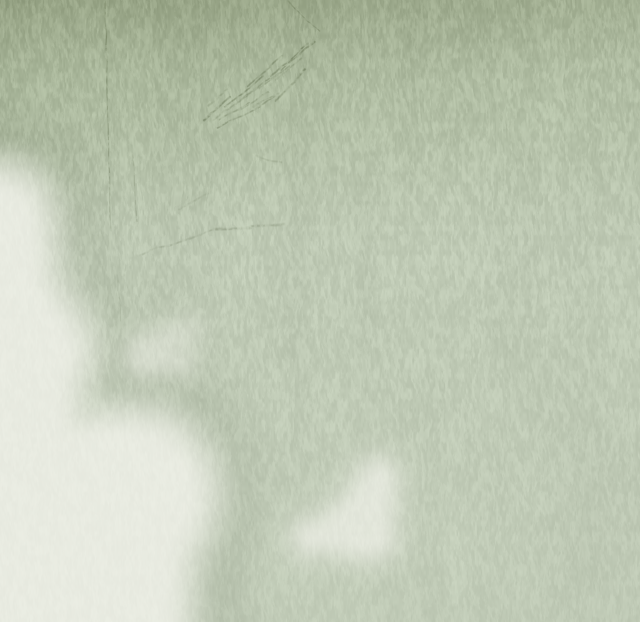
Reproduce this texture procedurally as a WebGL 1 fragment shader.

```glsl
precision highp float;
// Pale sage plaster: a vertical gradient under fine stretched noise fibres,
// soft pools of cream light made from blended capsule distances,
// and a few fine dark scratches broken up by noise.
uniform vec2 u_resolution;

float hash(vec2 p) {
  return fract(sin(dot(p, vec2(127.1, 311.7))) * 43758.5453);
}

float noise(vec2 p) {
  vec2 i = floor(p), f = fract(p);
  f = f * f * (3.0 - 2.0 * f);
  return mix(mix(hash(i), hash(i + vec2(1.0, 0.0)), f.x),
             mix(hash(i + vec2(0.0, 1.0)), hash(i + vec2(1.0, 1.0)), f.x), f.y);
}

float fbm(vec2 p) {
  float sum = 0.0, amp = 0.5;
  for (int i = 0; i < 4; i++) {
    sum += amp * noise(p);
    p = p * 2.03 + 17.3;
    amp *= 0.5;
  }
  return sum / 0.9375;
}

float segment(vec2 p, vec2 a, vec2 b) {
  vec2 pa = p - a, ba = b - a;
  return length(pa - ba * clamp(dot(pa, ba) / dot(ba, ba), 0.0, 1.0));
}

float smoothMin(float a, float b, float k) {
  float h = max(k - abs(a - b), 0.0) / k;
  return min(a, b) - h * h * k * 0.25;
}

// Signed distance to the large bright area along the left side
float lightPool(vec2 p) {
  float d = segment(p, vec2(-0.01, 0.625), vec2(0.0, 0.5)) - 0.098;
  d = smoothMin(d, length(p - vec2(0.013, 0.424)) - 0.133, 0.03);
  d = smoothMin(d, segment(p, vec2(0.0, 0.32), vec2(0.0, -0.1)) - 0.14, 0.03);
  d = smoothMin(d, length(p - vec2(0.206, 0.197)) - 0.137, 0.03);
  return smoothMin(d, segment(p, vec2(0.13, 0.155), vec2(0.13, -0.1)) - 0.174, 0.03);
}

// Thin mark with a grainy, intermittent stroke
float scratch(vec2 p, vec2 a, vec2 b, float width) {
  float wobble = (noise(p * 45.0 + a * 70.0) - 0.5) * 0.006;
  float d = segment(p + vec2(wobble * 0.3, wobble), a, b);
  float broken = 0.3 + 0.7 * smoothstep(0.25, 0.75, noise(p * 230.0 + a * 90.0));
  return (1.0 - smoothstep(0.0, width, d)) * broken;
}

float scratches(vec2 p) {
  float s = 0.0;
  // Slanted bundle near the top: short strokes scattered along a diagonal
  for (int i = 0; i < 14; i++) {
    float k = float(i) / 13.0;
    float r = hash(vec2(k * 31.0, 4.7)), t = hash(vec2(k * 17.0, 9.2));
    vec2 a = vec2(0.325 + 0.115 * k, 0.79 + 0.055 * k + 0.04 * (r - 0.5));
    vec2 b = a + (0.025 + 0.035 * t) * vec2(1.0, 0.55 + 0.35 * r);
    s = max(s, scratch(p, a, b, 0.0026) * (0.35 + 0.45 * t));
  }
  s = max(s, scratch(p, vec2(0.319, 0.785), vec2(0.36, 0.823), 0.003) * 0.9);
  s = max(s, scratch(p, vec2(0.34, 0.772), vec2(0.43, 0.82), 0.0025) * 0.7);
  s = max(s, scratch(p, vec2(0.43, 0.815), vec2(0.476, 0.862), 0.003) * 0.8);
  s = max(s, scratch(p, vec2(0.45, 0.97), vec2(0.5, 0.925), 0.002) * 0.5);
  // Shallow curved mark and faint nicks around it
  s = max(s, scratch(p, vec2(0.215, 0.574), vec2(0.335, 0.614), 0.003) * 0.45);
  s = max(s, scratch(p, vec2(0.335, 0.614), vec2(0.39, 0.617), 0.0045) * 0.65);
  s = max(s, scratch(p, vec2(0.39, 0.617), vec2(0.445, 0.623), 0.0035) * 0.5);
  s = max(s, scratch(p, vec2(0.28, 0.645), vec2(0.325, 0.668), 0.0028) * 0.35);
  s = max(s, scratch(p, vec2(0.4, 0.727), vec2(0.44, 0.72), 0.0028) * 0.35);
  // Long vertical hairlines
  s = max(s, scratch(p, vec2(0.164, 0.98), vec2(0.173, 0.61), 0.002) * 0.6);
  s = max(s, scratch(p, vec2(0.207, 0.73), vec2(0.215, 0.62), 0.002) * 0.45);
  return max(s, scratch(p, vec2(0.183, 0.54), vec2(0.19, 0.46), 0.002) * 0.35);
}

vec3 wallColor(vec2 uv) {
  vec3 c = mix(vec3(0.762, 0.803, 0.724), vec3(0.75, 0.793, 0.71), smoothstep(0.1, 0.6, uv.y));
  c = mix(c, vec3(0.675, 0.728, 0.618), smoothstep(0.57, 0.9, uv.y) * (1.0 - 0.35 * uv.x));
  c = mix(c, vec3(0.59, 0.64, 0.52), smoothstep(0.84, 1.04, uv.y) * (1.0 - 0.4 * uv.x));
  return c - 0.015 * smoothstep(0.7, 1.0, uv.x) * (1.0 - smoothstep(0.1, 0.5, uv.y));
}

void main() {
  vec2 uv = gl_FragCoord.xy / u_resolution;
  vec2 p = gl_FragCoord.xy / u_resolution.x;

  // Soft light shapes, with slightly uneven borders
  vec2 q = p + 0.012 * (vec2(fbm(p * 12.0), fbm(p * 12.0 + 40.0)) - 0.5);
  float pool = lightPool(q);
  float light = 1.0 - smoothstep(-0.055, 0.045, pool);
  float small = smoothMin(segment(q, vec2(0.222, 0.418), vec2(0.3, 0.455)),
                          segment(q, vec2(0.23, 0.415), vec2(0.285, 0.41)), 0.03);
  float lower = smoothMin(segment(q, vec2(0.49, 0.13), vec2(0.575, 0.14)),
                          segment(q, vec2(0.575, 0.14), vec2(0.59, 0.225)), 0.05);
  lower = smoothMin(lower, segment(q, vec2(0.535, 0.15), vec2(0.58, 0.2)), 0.03);
  float glow = 0.55 * exp(-small * small / 0.0011) * (1.0 - 0.7 * smoothstep(0.25, 0.35, p.x));
  glow = max(glow, 0.85 * exp(-lower * lower / 0.0014));
  light = 1.0 - (1.0 - light) * (1.0 - glow);

  // Wall with a shaded rim beside the pool and pale vertical bands
  vec3 color = wallColor(uv);
  color -= 0.03 * exp(-pow((pool - 0.04) / 0.05, 2.0));
  float band = exp(-pow((p.x - 0.86) / 0.018, 2.0)) * smoothstep(0.25, 0.6, p.y);
  color += 0.012 * band + 0.016 * (noise(vec2(p.x * 28.0, p.y * 2.0)) - 0.5);
  color += 0.02 * (fbm(p * vec2(14.0, 9.0)) - 0.5);
  color = mix(color, vec3(0.912, 0.922, 0.883), light);

  // Fibres: fine stretched grain plus sharper flecks
  vec2 slant = vec2(p.x + 0.04 * p.y + 0.006 * noise(p * 25.0), p.y);
  float fine = noise(slant * vec2(400.0, 130.0)) - 0.5;
  float fleck = smoothstep(0.42, 0.62, fbm(slant * vec2(190.0, 62.0) + 9.0)) - 0.6;
  float grain = 0.04 * fine + 0.028 * fleck;
  color += grain * mix(0.75 + 0.6 * uv.y, 0.28, light);

  color -= vec3(0.17, 0.17, 0.18) * scratches(p) * (1.0 - 0.8 * light);
  gl_FragColor = vec4(clamp(color, 0.0, 1.0), 1.0);
}
```
